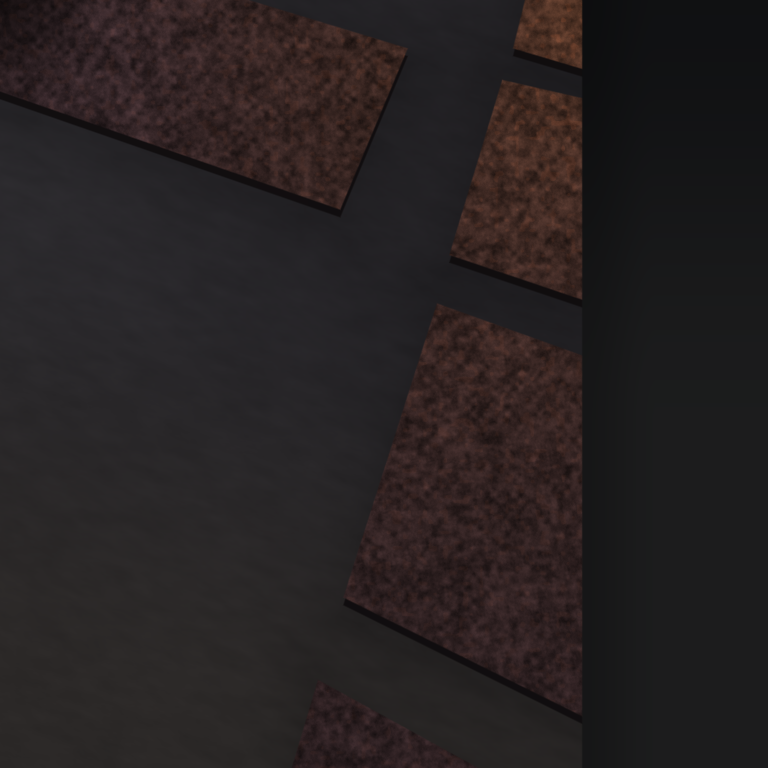
A WebGL 1 fragment shader for this background:

```glsl
precision highp float;

uniform vec2 u_resolution;

const float PANEL_EDGE = 0.758;
const float SLAB_DEPTH = 0.010;

float hash(vec2 p) {
  return fract(sin(dot(p, vec2(127.1, 311.7))) * 43758.545);
}

float noise(vec2 p) {
  vec2 cell = floor(p);
  vec2 f = fract(p);
  f = f * f * (3.0 - 2.0 * f);
  float low = mix(hash(cell), hash(cell + vec2(1.0, 0.0)), f.x);
  float high = mix(hash(cell + vec2(0.0, 1.0)), hash(cell + vec2(1.0, 1.0)), f.x);
  return mix(low, high, f.y);
}

float fbm(vec2 p) {
  float sum = 0.0;
  float weight = 0.5;
  for (int i = 0; i < 4; i++) {
    sum += weight * noise(p);
    p = mat2(1.6, 1.2, -1.2, 1.6) * p + 7.3;
    weight *= 0.5;
  }
  return sum / 0.9375;
}

// Signed distance to the line a-b, positive on its right side
float edgeDistance(vec2 p, vec2 a, vec2 b) {
  vec2 along = normalize(b - a);
  return dot(p - a, vec2(along.y, -along.x));
}

// Convex quad with counterclockwise corners
float quadDistance(vec2 p, vec2 a, vec2 b, vec2 c, vec2 d) {
  return max(max(edgeDistance(p, a, b), edgeDistance(p, b, c)),
             max(edgeDistance(p, c, d), edgeDistance(p, d, a)));
}

float cover(float dist, float soft) {
  return 1.0 - smoothstep(-soft, soft, dist);
}

// Fine ripples over a dim gradient
vec3 groundColor(vec2 p) {
  vec3 cool = vec3(0.148, 0.142, 0.156);
  vec3 warm = vec3(0.172, 0.160, 0.156);
  float lower = smoothstep(0.75, 0.1, p.y + 0.25 * p.x);
  vec3 color = mix(cool, warm, lower);
  color += 0.025 * exp(-14.0 * dot(p - vec2(0.0, 0.76), p - vec2(0.0, 0.76)));
  vec2 q = mat2(0.94, 0.34, -0.34, 0.94) * p;
  float ripple = fbm(q * vec2(32.0, 75.0)) - 0.5;
  float cloud = fbm(p * 5.0) - 0.5;
  return color * (1.0 + 0.15 * ripple + 0.08 * cloud);
}

// Granular rust, lit from the upper right
vec3 slabColor(vec2 p) {
  float glow = exp(-2.6 * length((p - vec2(0.76, 0.98)) * vec2(1.0, 0.85)));
  vec3 color = mix(vec3(0.152, 0.110, 0.125), vec3(0.315, 0.198, 0.142), glow);
  float bloom = exp(-35.0 * dot(p - vec2(0.13, 0.91), p - vec2(0.13, 0.91)));
  color += bloom * vec3(0.020, 0.018, 0.028);
  color *= mix(0.5, 1.0, smoothstep(0.0, 0.15, length(p - vec2(0.0, 1.0))));
  float grain = fbm(p * 115.0) - 0.5;
  float patches = fbm(p * 22.0) - 0.5;
  color *= 1.0 + 1.15 * grain + 0.35 * patches;
  float specks = smoothstep(0.62, 0.85, noise(p * 150.0 + 31.0));
  return color + specks * (0.3 + glow) * vec3(0.060, 0.025, 0.010);
}

// Contact shadow, dark front side, then the top face
vec3 addSlab(vec3 base, vec3 face, vec2 p, float soft,
             vec2 a, vec2 b, vec2 c, vec2 d) {
  float top = quadDistance(p, a, b, c, d);
  float side = quadDistance(p + vec2(0.0, SLAB_DEPTH), a, b, c, d);
  float shadow = quadDistance(p + vec2(0.0, 0.025), a, b, c, d);
  base *= 1.0 - 0.17 * exp(-max(shadow, 0.0) * 22.0);
  base = mix(base, vec3(0.065, 0.053, 0.058), cover(side, soft));
  return mix(base, face, cover(top, soft));
}

// Smooth dark strip with a faint sheen
vec3 panelColor(vec2 p) {
  float across = (p.x - PANEL_EDGE) / (1.0 - PANEL_EDGE);
  vec3 color = mix(vec3(0.062, 0.065, 0.072), vec3(0.108, 0.109, 0.112),
                   smoothstep(1.02, 0.45, p.y));
  return color * mix(0.80, 1.0, smoothstep(0.0, 0.4, across));
}

void main() {
  vec2 p = gl_FragCoord.xy / u_resolution;
  float soft = max(0.0014, 0.8 / u_resolution.y);
  vec3 face = slabColor(p);
  vec3 color = groundColor(p);

  // Slabs from the top downwards
  color = addSlab(color, face, p, soft, vec2(-0.13, 1.138), vec2(-0.13, 0.926),
                  vec2(0.443, 0.727), vec2(0.531, 0.937));
  color = addSlab(color, face, p, soft, vec2(0.690, 1.026), vec2(0.668, 0.937),
                  vec2(0.833, 0.888), vec2(0.833, 1.030));
  color = addSlab(color, face, p, soft, vec2(0.654, 0.896), vec2(0.585, 0.668),
                  vec2(0.781, 0.602), vec2(0.781, 0.867));
  color = addSlab(color, face, p, soft, vec2(0.569, 0.605), vec2(0.447, 0.222),
                  vec2(0.781, 0.056), vec2(0.781, 0.529));
  color = addSlab(color, face, p, soft, vec2(0.414, 0.115), vec2(0.371, -0.03),
                  vec2(0.677, -0.03), vec2(0.550, 0.040));

  color = mix(panelColor(p), color, cover(p.x - PANEL_EDGE, soft));
  gl_FragColor = vec4(color, 1.0);
}
```
